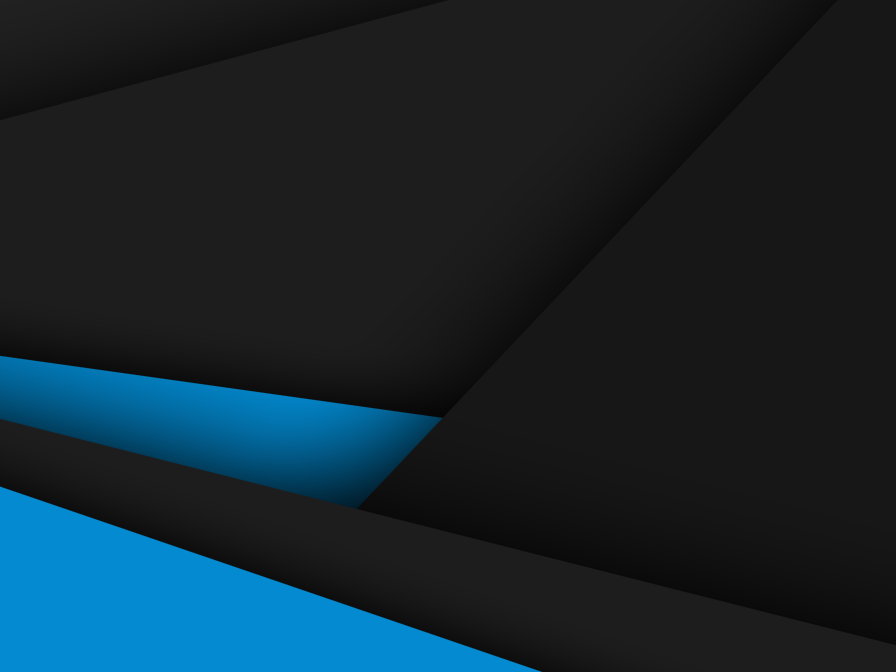
Write a WebGL 1 fragment shader that draws this background.

```glsl
precision highp float;
// Dark overlapping paper sheets with two blue accents.
// Each sheet is a half-plane below a slanted edge; sheets are stacked from
// back to front, and each casts a soft shadow on whatever lies above its edge.

#define ASPECT 1.3333
#define CORNER_GREY vec3(0.130)
#define SHEET_GREY vec3(0.114)
#define PANEL_GREY vec3(0.090)
#define BLUE vec3(0.010, 0.540, 0.815)
#define SHADOW_DEPTH 0.56
#define WIDE_SHADOW 0.20
#define NARROW_SHADOW 0.10

uniform vec2 u_resolution;

// Signed distance to the line through a and b, positive on its left side.
float edgeDistance(vec2 p, vec2 a, vec2 b) {
  vec2 along = normalize(b - a);
  return dot(p - a, vec2(-along.y, along.x));
}

// Shades what is behind the sheet, then covers the right side of its edge.
vec3 addSheet(vec3 behind, vec3 fill, float d, float shadowWidth) {
  float fade = clamp(1.0 - d / shadowWidth, 0.0, 1.0);
  vec3 shaded = behind * (1.0 - SHADOW_DEPTH * fade * fade);
  float pixel = 1.0 / u_resolution.y;
  float cover = 1.0 - smoothstep(-0.75 * pixel, 0.75 * pixel, d);
  return mix(shaded, fill, cover);
}

void main() {
  // Canvas units: height is 1, width is ASPECT.
  vec2 p = gl_FragCoord.xy / u_resolution * vec2(ASPECT, 1.0);

  float sheetEdge = edgeDistance(p, vec2(0.0, 0.821), vec2(0.668, 1.0));
  float stripEdge = edgeDistance(p, vec2(0.0, 0.4705), vec2(0.656, 0.3785));
  float panelEdge = edgeDistance(p, vec2(0.5295, 0.2413), vec2(1.2465, 1.0));
  float bandEdge = edgeDistance(p, vec2(0.0, 0.3767), vec2(ASPECT, 0.0399));
  float wedgeEdge = edgeDistance(p, vec2(0.0, 0.276), vec2(0.807, 0.0));

  // Back to front: corner, main sheet, blue strip, right panel, band, wedge.
  vec3 color = CORNER_GREY;
  color = addSheet(color, SHEET_GREY, sheetEdge, WIDE_SHADOW);
  color = addSheet(color, BLUE, stripEdge, NARROW_SHADOW);
  color = addSheet(color, PANEL_GREY, panelEdge, WIDE_SHADOW);
  color = addSheet(color, SHEET_GREY, bandEdge, WIDE_SHADOW);
  color = addSheet(color, BLUE, wedgeEdge, NARROW_SHADOW);

  gl_FragColor = vec4(color, 1.0);
}
```
